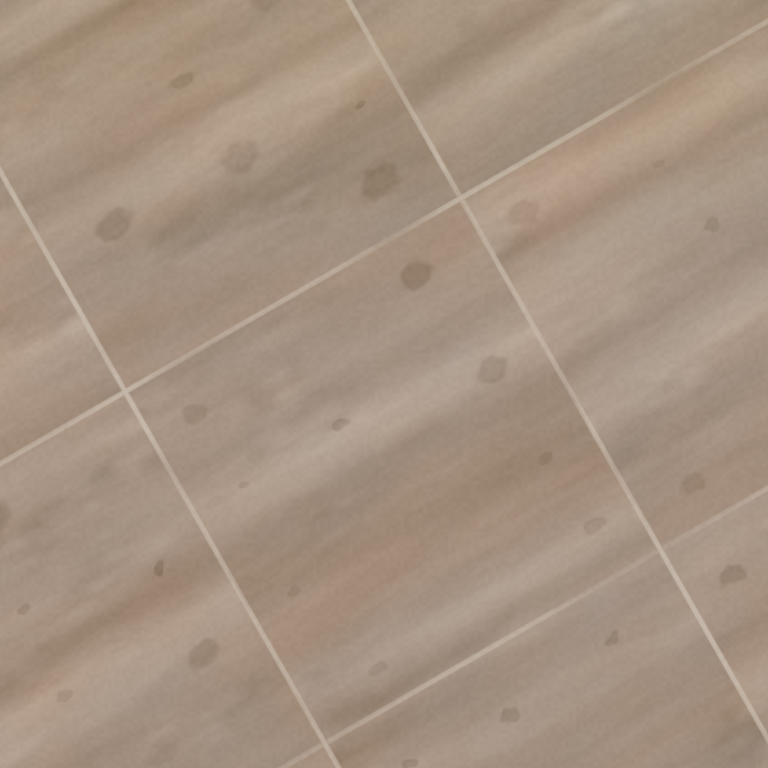
Write a WebGL 2 fragment shader that draws this texture.

```glsl
#version 300 es
precision highp float;

#define TILE_CORNER vec2(0.163, 0.490)
#define TILE_ALONG vec2(0.437, 0.252)
#define TILE_ACROSS vec2(-0.260, 0.458)
#define GROUT_HALF 0.0022
#define GROUT_SOFT 0.0022
#define BAND_SLIDE 0.21
#define KNOT_CELLS vec2(3.0, 4.0)
#define KNOT_CHANCE 0.5
#define WOOD_DARK vec3(0.565, 0.487, 0.415)
#define WOOD_MID vec3(0.648, 0.568, 0.505)
#define WOOD_LIGHT vec3(0.735, 0.662, 0.598)
#define GROUT_COLOR vec3(0.775, 0.725, 0.670)

uniform vec2 u_resolution;
out vec4 fragColor;

float hash(vec2 p) {
    vec3 q = fract(p.xyx * 0.1031);
    q += dot(q, q.yzx + 33.33);
    return fract((q.x + q.y) * q.z);
}

float noise(vec2 p) {
    vec2 i = floor(p), f = fract(p);
    f = f * f * (3.0 - 2.0 * f);
    vec2 e = vec2(0.0, 1.0);
    return mix(mix(hash(i), hash(i + e.yx), f.x),
               mix(hash(i + e.xy), hash(i + e.yy), f.x), f.y);
}

float fbm(vec2 p) {
    float sum = 0.0, amp = 0.5;
    for (int i = 0; i < 4; i++) {
        sum += amp * noise(p);
        p = p * 2.03 + 17.3;
        amp *= 0.5;
    }
    return sum / 0.9375;
}

// Soft stripe that wraps across the unit interval
float stripe(float t, float center, float width) {
    float d = abs(fract(t - center + 0.5) - 0.5) / width;
    return exp(-d * d);
}

// Broad pale and dark bands running along the plank
float bands(float t) {
    return 0.30 * stripe(t, 0.62, 0.055) - 0.20 * stripe(t, 0.725, 0.035)
         + 0.12 * stripe(t, 0.89, 0.090) - 0.20 * stripe(t, 0.36, 0.150)
         + 0.24 * stripe(t, 0.12, 0.055) - 0.18 * stripe(t, 0.03, 0.025);
}

// One optional oval knot per cell: soft core with a darker rim
float knots(vec2 g) {
    vec2 q = g * KNOT_CELLS;
    vec2 cell = floor(q);
    float pick = hash(cell + 51.7);
    vec2 center = 0.3 + 0.4 * vec2(hash(cell + 11.3), hash(cell + 83.1));
    vec2 d = (q - cell - center) / KNOT_CELLS * 0.51;
    d += 0.008 * (vec2(noise(g * 45.0), noise(g * 45.0 + 9.0)) - 0.5);
    float radius = mix(0.006, 0.024, pow(hash(cell + 29.9), 2.0));
    float r = length(d / vec2(1.35, 0.9)) / radius;
    float core = 1.0 - smoothstep(0.55, 1.25, r);
    float rim = exp(-pow((r - 0.85) / 0.25, 2.0));
    float depth = mix(0.25, 0.5, hash(cell + 67.0));
    return step(pick, KNOT_CHANCE) * depth * (0.75 * core + 0.25 * rim);
}

vec3 wood(vec2 g) {
    vec2 tile = floor(g);
    vec2 seed = tile * 19.7 + 60.0;
    vec2 s = g + seed;

    // Bent grain coordinate, slid by a different amount on each tile
    float bend = 0.07 * (fbm(s * vec2(1.8, 4.0)) - 0.5);
    float across = fract(g.y) + bend;
    float slide = BAND_SLIDE * (abs(tile.x) + tile.y + 1.0);
    float fade = 0.65 + 0.6 * noise(s * vec2(2.0, 3.0) + 7.0);

    float tone = 0.51 + fade * bands(across + slide);
    tone += 0.55 * (fbm(vec2(s.x * 1.5, (s.y + bend) * 11.0)) - 0.5);
    tone += 0.20 * (fbm(vec2(s.x * 5.0, (s.y + bend) * 42.0)) - 0.5);
    tone += 0.08 * (hash(seed) - 0.5);

    // Short broken flecks in patches along the grain
    float patches = smoothstep(0.52, 0.75, fbm(s * vec2(3.0, 8.0) + 31.0));
    float fleck = noise(s * vec2(14.0, 34.0)) - 0.55;
    tone += 0.40 * patches * fleck - knots(g);
    tone = clamp(tone, -0.15, 1.05);

    vec3 color = tone < 0.5 ? mix(WOOD_DARK, WOOD_MID, tone * 2.0)
                            : mix(WOOD_MID, WOOD_LIGHT, tone * 2.0 - 1.0);
    float warmth = fbm(s * vec2(2.2, 5.0) + 43.0) - 0.5;
    return color + warmth * vec3(0.035, -0.015, -0.050);
}

// Coverage of the joints, worn unevenly along their length
float grout(vec2 g, float pixel) {
    vec2 scale = vec2(length(TILE_ALONG), length(TILE_ACROSS));
    vec2 d = abs(g - round(g)) * scale;
    vec2 line = 1.0 - smoothstep(GROUT_HALF - pixel, GROUT_HALF + GROUT_SOFT + pixel, d);
    float wearX = 0.50 + 0.45 * noise(vec2(round(g.x) * 7.0, g.y * 9.0) + 40.0);
    float wearY = 0.20 + 0.70 * noise(vec2(g.x * 5.0, round(g.y) * 7.0) + 70.0);
    return max(line.x * wearX, line.y * wearY);
}

void main() {
    vec2 p = gl_FragCoord.xy / u_resolution;
    vec2 g = inverse(mat2(TILE_ALONG, TILE_ACROSS)) * (p - TILE_CORNER);

    vec3 color = wood(g);
    color = mix(color, GROUT_COLOR, grout(g, 0.5 / u_resolution.y));

    // Yellower light toward the top, faint speckle everywhere
    color += vec3(-0.008, -0.006, -0.022) * smoothstep(0.5, 1.0, p.y);
    color += 0.022 * (noise(p * 210.0) - 0.5);
    fragColor = vec4(color, 1.0);
}
```
